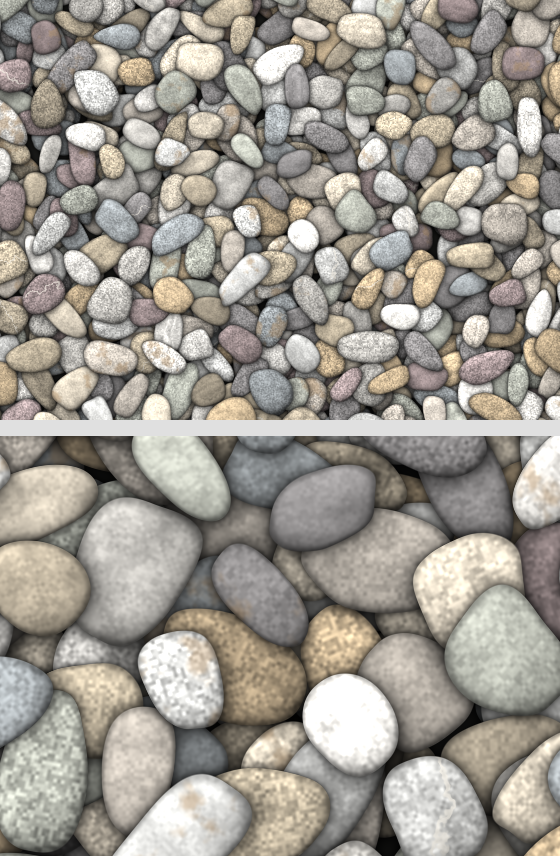
Top: the whole. Bottom: its middle third, enlarged.
This texture is drawn by a Shadertoy shader. Its source:

```glsl
// A bed of rounded beach pebbles in soft daylight. Jittered grids of tapered
// superellipses are painted from the bottom up; each stone shades what lies
// below it and carries its own mineral colour, grain, bands, veins and stains.

#define CELL 0.154
#define JITTER 0.18
#define LAYERS 12
#define SHADOW 0.58
#define SHADOW_REACH 0.0060
#define GRAIN 0.38
#define MOTTLE 0.36
#define EXPOSURE 1.08

const vec3 LIGHT = vec3(-0.25, 0.55, 0.80);
const vec3 GROUND = vec3(0.14, 0.14, 0.13);
const vec3 VEIN = vec3(0.90, 0.88, 0.84);
const vec3 RUST = vec3(0.64, 0.53, 0.40);

const vec3 MINERALS[12] = vec3[12](
    vec3(0.70, 0.69, 0.67), vec3(0.78, 0.78, 0.77), vec3(0.90, 0.89, 0.87),
    vec3(0.76, 0.71, 0.62), vec3(0.83, 0.79, 0.72), vec3(0.64, 0.60, 0.53),
    vec3(0.59, 0.61, 0.62), vec3(0.68, 0.69, 0.65), vec3(0.53, 0.52, 0.52),
    vec3(0.59, 0.53, 0.53), vec3(0.74, 0.66, 0.54), vec3(0.74, 0.71, 0.67));

vec3 hash3(vec2 p) {
    vec3 q = fract(p.xyx * vec3(0.1031, 0.1030, 0.0973));
    q += dot(q, q.yxz + 33.33);
    return fract((q.xxy + q.yzz) * q.zyx);
}

float noise(vec2 p) {
    vec2 i = floor(p), f = fract(p);
    f = f * f * (3.0 - 2.0 * f);
    vec2 e = vec2(0.0, 1.0);
    return mix(mix(hash3(i).x, hash3(i + e.yx).x, f.x),
               mix(hash3(i + e.xy).x, hash3(i + e.yy).x, f.x), f.y);
}

float fbm(vec2 p) {
    float sum = 0.0, weight = 0.5;
    for (int i = 0; i < 4; i++) {
        sum += weight * noise(p);
        p = mat2(1.6, 1.2, -1.2, 1.6) * p + 7.3;
        weight *= 0.5;
    }
    return sum / 0.9375;
}

// Surface colour of one stone; q is the position along its own axes.
vec3 mineral(vec2 q, vec3 kind) {
    vec2 seed = 90.0 * kind.yz;
    float pick = kind.x * 12.0;
    vec3 albedo = MINERALS[min(int(pick), 11)] * mix(0.90, 1.11, fract(pick));

    float mottle = fbm(q * 55.0 + seed) - 0.5;
    float grain = noise(q * 330.0 + seed) - 0.5;
    float bands = noise(q * vec2(14.0, 150.0) + seed + 3.0 * mottle) - 0.5;
    float banded = smoothstep(0.50, 0.75, kind.z) * 0.25;
    albedo *= 1.0 + MOTTLE * mottle + GRAIN * (0.3 + kind.y) * grain + banded * bands;

    float stain = smoothstep(0.52, 0.72, fbm(q * 36.0 + seed + 31.0));
    albedo = mix(albedo, RUST, 0.5 * stain * step(kind.z, 0.12));
    float seam = abs(0.5 * q.x + 0.8 * q.y + 0.03 * mottle - 0.008);
    float vein = smoothstep(0.0028, 0.0006, seam) * step(0.9, kind.z);
    return mix(albedo, VEIN, 0.6 * vein);
}

// Paints one stone, and its contact shadow, over the colour below.
vec3 paintStone(vec3 below, vec2 offset, vec2 id, float angle, float pixel) {
    vec3 form = hash3(id + 101.7);
    vec3 kind = hash3(id + 211.3);
    vec3 detail = hash3(id + 317.9);

    float c = cos(angle), s = sin(angle);
    mat2 turn = mat2(c, -s, s, c);
    vec2 q = turn * offset;
    float slim = sqrt(mix(0.44, 0.88, form.y));
    vec2 axes = CELL * mix(0.215, 0.335, form.x) * vec2(1.0 / slim, slim);

    // Tapered, slightly lumpy superellipse
    vec2 u = q / axes;
    u.y *= 1.0 + 0.45 * (form.z - 0.5) * u.x;
    u *= 1.0 + 0.26 * (noise(u * 1.1 + 60.0 * detail.xy) - 0.5);
    float power = mix(2.0, 2.7, detail.z);
    vec2 lobes = pow(abs(u) + 1e-4, vec2(power));
    float r = pow(lobes.x + lobes.y, 1.0 / power);
    vec2 slope = u / axes;
    float d = (r - 1.0) * r / (length(slope) + 1e-3);
    vec2 outward = (slope / (length(slope) + 1e-3)) * turn;

    // Contact shadow, longer on the side away from the light
    float reach = SHADOW_REACH * (1.0 - 0.6 * dot(outward, LIGHT.xy));
    below *= 1.0 - SHADOW * exp(-max(d, 0.0) / reach);
    float cover = smoothstep(0.7 * pixel, -0.7 * pixel, d);
    if (cover <= 0.0) return below;

    // Flattened dome under an overcast sky
    float tilt = 0.85 * pow(min(r, 1.0), 2.8);
    vec3 normal = vec3(outward * tilt, sqrt(1.0 - tilt * tilt));
    float lit = 0.48 + 0.66 * max(dot(normal, LIGHT), 0.0);
    lit *= 1.0 - 0.25 * smoothstep(0.86, 1.0, r);
    return mix(below, mineral(q, kind) * lit * EXPOSURE, cover);
}

void mainImage(out vec4 fragColor, in vec2 fragCoord) {
    float pixel = 1.0 / iResolution.y;
    vec2 p = fragCoord * pixel;
    p += 0.014 * (vec2(noise(p * 6.0), noise(p * 6.0 + 40.0)) - 0.5);

    vec3 color = GROUND;
    for (int k = 0; k < LAYERS; k++) {
        // Four interleaved grids make one full course of stones
        vec2 corner = vec2(k & 1, (k ^ (k >> 1)) & 1);
        vec2 g = p / CELL + 0.5 * corner + vec2(0.17, 0.25) * float(k >> 2);
        vec2 base = floor(g - 0.5);
        for (int n = 0; n < 4; n++) {
            vec2 cell = base + vec2(n & 1, n >> 1);
            vec2 id = cell + 37.0 * float(k + 1);
            vec3 place = hash3(id);
            vec2 centre = cell + 0.5 + JITTER * (2.0 * place.xy - 1.0);
            color = paintStone(color, (g - centre) * CELL, id, 6.2832 * place.z, pixel);
        }
    }
    fragColor = vec4(clamp(color, 0.0, 1.0), 1.0);
}
```
